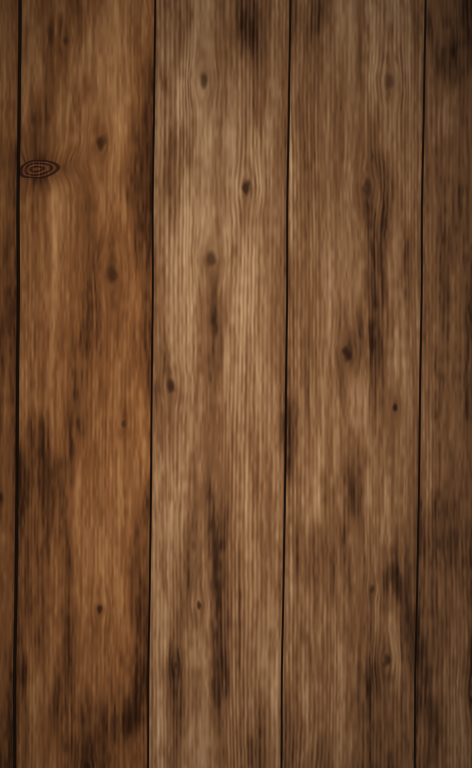
This texture is drawn by a Shadertoy shader. Its source:

```glsl
// Weathered brown wooden planks: upright boards with grain, knots, stains and dark seams.
#define PLANK_WIDTH 0.2825   // board width at the bottom, in canvas widths
#define FIRST_SEAM 0.031     // leftmost seam at the bottom
#define SEAM_HALF 0.0021     // half width of a seam
#define GRAIN_LINES 116.0    // growth lines per canvas width
#define KNOTS 6              // small knots per board
#define STAIN 0.34           // strength of dark stains
#define PALE 0.24            // strength of bleached streaks
#define VIGNETTE 0.88        // darkening toward the corners

const vec3 DARK = vec3(0.17, 0.10, 0.065);
const vec3 MID = vec3(0.47, 0.325, 0.21);
const vec3 LIGHT = vec3(0.75, 0.61, 0.46);
const vec3 KNOT_RED = vec3(0.43, 0.25, 0.15);
const vec3 GAP = vec3(0.07, 0.045, 0.03);

float hash(vec2 p) {
    vec3 a = fract(p.xyx * 0.1031);
    a += dot(a, a.yzx + 33.33);
    return fract((a.x + a.y) * a.z);
}

float noise(vec2 p) {
    vec2 i = floor(p), f = fract(p);
    f = f * f * (3.0 - 2.0 * f);
    return mix(mix(hash(i), hash(i + vec2(1, 0)), f.x),
               mix(hash(i + vec2(0, 1)), hash(i + vec2(1, 1)), f.x), f.y);
}

float fbm(vec2 p) {
    float sum = 0.0, amp = 0.53;
    for (int i = 0; i < 4; i++) {
        sum += amp * noise(p);
        p = p * 2.03 + 17.3;
        amp *= 0.5;
    }
    return sum;
}

// Small knots of one board: x = dark core, y = stain around it, z = sideways grain shift
vec3 smallKnots(vec2 q, float left, float id, float height) {
    vec3 result = vec3(0);
    for (int k = 0; k < KNOTS; k++) {
        vec2 key = vec2(id * 7.0 + 31.0, float(k) * 5.0 + 3.0);
        vec2 center = vec2(left + PLANK_WIDTH * mix(0.12, 0.88, hash(key)),
                           height * (float(k) + hash(key + 11.0)) / float(KNOTS));
        float radius = mix(0.005, 0.013, pow(hash(key + 23.0), 2.0));
        vec2 d = (q - center) / radius;
        d.x += 0.8 * (noise(q * 70.0) - 0.5);
        float r = length(d * vec2(1.0, 0.55));
        result.x += smoothstep(1.35, 0.35, r) * mix(0.5, 1.0, hash(key + 41.0));
        result.y += exp(-dot(d * vec2(0.4, 0.11), d * vec2(0.4, 0.11)));
        result.z -= d.x * radius * 0.6 * exp(-r * r / 7.0);
    }
    return result;
}

void mainImage(out vec4 fragColor, in vec2 fragCoord) {
    vec2 uv = fragCoord / iResolution.xy;
    vec2 q = fragCoord / iResolution.x;
    float height = iResolution.y / iResolution.x;
    float px = 1.0 / iResolution.x;

    // Boards lean and widen slightly toward the top
    float spacing = PLANK_WIDTH + 0.0038 * uv.y;
    float start = FIRST_SEAM + 0.011 * uv.y + 0.003 * (noise(vec2(q.y * 5.0, 4.0)) - 0.5);
    float board = (q.x - start) / spacing;
    float id = floor(board);
    float left = start + id * spacing;
    float seamDist = abs(board - round(board)) * spacing;
    float warm = id < 0.5 ? 1.0 : 0.2;
    vec2 seed = vec2(id * 13.7 + 50.0, id * 5.3 + 20.0);

    // Large oval knot on the first full board
    vec2 b = (q - vec2(0.081, 0.78 * height)) / vec2(0.043, 0.018);
    b.y -= 0.25 * b.x;
    float bigR = length(b) + 0.25 * (noise(q * 45.0) - 0.5);
    float bigHalo = id == 0.0 ? exp(-0.32 * bigR * bigR) : 0.0;

    // Grain coordinates bend around the knots
    vec3 knots = smallKnots(q, left, id, height);
    vec2 g = q + seed;
    g.x += knots.z + 0.018 * (fbm(q * vec2(5.0, 1.6) + seed) - 0.5);
    g.x += 0.02 * bigHalo * b.x;

    // Layers of grain, from broad bands to fine fibres
    float broad = fbm(g * vec2(10.0, 2.0));
    float streak = fbm(g * vec2(42.0, 2.6));
    float fibre = noise(g * vec2(190.0, 11.0));
    float speck = noise(g * vec2(230.0, 48.0));
    float lines = sin(6.2832 * (g.x * GRAIN_LINES + 1.6 * noise(g * vec2(24.0, 1.2))));
    lines *= noise(g * vec2(14.0, 1.5) + 9.0) * mix(1.0, 0.35, warm);

    // Wear: stains gather low on the boards and along their edges
    float low = exp(-pow((uv.y - 0.27) / 0.15, 2.0)) * smoothstep(0.5, 2.0, id);
    float stain = smoothstep(0.52, 0.82, fbm(g * vec2(13.0, 3.2) + 70.0) + 0.10 * low);
    stain += 0.4 * smoothstep(0.62, 0.85, fbm(g * vec2(38.0, 9.0) + 31.0));
    float pale = smoothstep(0.76, 0.96, noise(g * vec2(62.0, 3.4) + 5.0));
    pale *= smoothstep(0.4, 0.65, noise(g * vec2(9.0, 2.2) + 60.0)) * (1.0 - 0.6 * warm);

    float fromMiddle = abs(id - 1.0);
    float tone = 0.66 - 0.045 * fromMiddle * fromMiddle;
    tone += 0.50 * (broad - 0.5) + 0.42 * (streak - 0.5);
    tone += 0.20 * (fibre - 0.5) + 0.16 * (speck - 0.5) + 0.13 * lines;
    tone += PALE * pale - STAIN * stain - 0.13 * knots.y - 0.28 * bigHalo;
    tone -= 0.15 * exp(-seamDist / 0.012);
    tone = clamp(tone, 0.0, 1.0);

    vec3 color = mix(DARK, MID, smoothstep(0.0, 0.5, tone) * 0.4 + min(tone * 2.0, 1.0) * 0.6);
    color = mix(color, LIGHT, max(tone * 2.0 - 1.0, 0.0));
    color *= mix(vec3(1), vec3(1.06, 0.96, 0.82), warm);

    // Knot bodies
    color = mix(color, DARK * 0.9, 0.8 * min(knots.x, 1.0));
    if (id == 0.0) {
        vec3 heart = KNOT_RED * (0.8 + 0.25 * sin(bigR * 16.0) + 0.4 * (speck - 0.5));
        color = mix(color, heart, smoothstep(1.08, 0.92, bigR));
        color = mix(color, DARK, 0.75 * smoothstep(0.17, 0.03, abs(bigR - 1.0)));
    }

    // Corner shade, then seams; the first seam is the widest
    vec2 off = uv - vec2(0.5, 0.46);
    color *= 1.03 - VIGNETTE * dot(off, off);
    float halfWidth = SEAM_HALF * (round(board) < 0.5 ? 1.7 : 1.0);
    float seam = 1.0 - smoothstep(halfWidth - 0.75 * px, halfWidth + 0.75 * px, seamDist);
    color = mix(color, GAP, 0.93 * seam);
    fragColor = vec4(color, 1.0);
}
```
